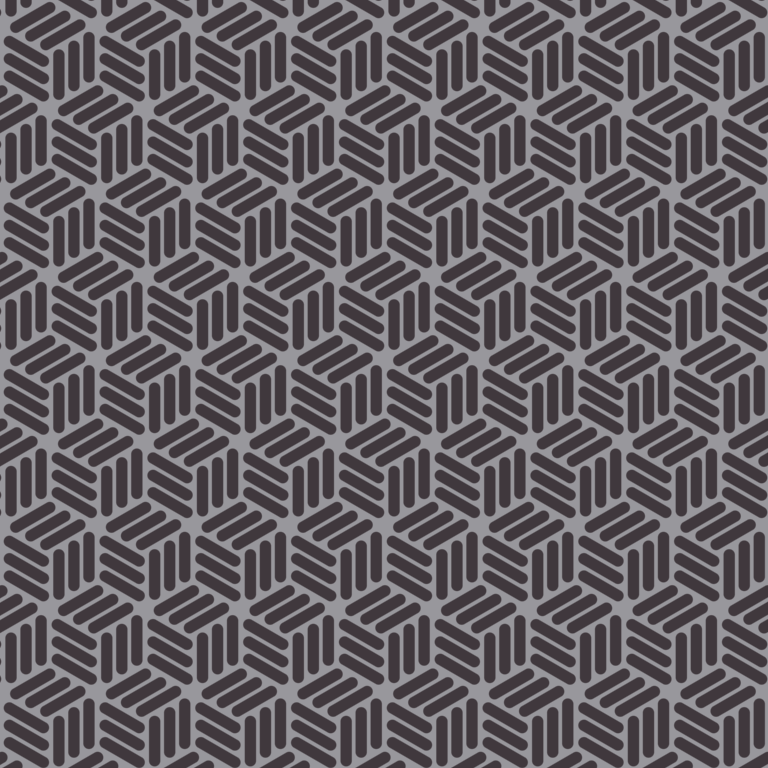
Give the GLSL for this pattern, as a Shadertoy shader.

```glsl
// Tumbling-block weave: hexagonal cells, each a cube of three faces, and each
// face hatched with three round-ended bars. One sheared face of capsules is
// turned in steps of 120 degrees and repeated on a staggered lattice.

#define REPEATS 8.02                  // cells across the canvas
#define ROW_STEP 0.870                // row height, in cell widths
#define ANCHOR vec2(0.5007, 0.6048)   // centre of one cell, in canvas units
#define BAR_RADIUS 0.059
#define BAR_HALF_LENGTH 0.205         // to the centre of the round end
#define BAR_SPACING 0.157
#define FACE_OFFSET 0.287             // cell centre to face centre
#define FACE_ANGLE -0.466             // bearing of the upright face
#define EDGE_SOFTNESS 0.9             // half width of the smoothed edge
#define BAR_COLOR vec3(0.250, 0.220, 0.240)
#define GROUND_COLOR vec3(0.597, 0.592, 0.610)

const float THIRD_TURN = 2.0943951;
const float SHEAR = 0.57735;          // tan(30 degrees)

float uprightCapsule(vec2 p) {
    p.y -= clamp(p.y, -BAR_HALF_LENGTH, BAR_HALF_LENGTH);
    return length(p) - BAR_RADIUS;
}

// Three upright bars, stepped along the slanted edge of a face
float hatchedFace(vec2 p) {
    float bar = clamp(round(p.x / BAR_SPACING), -1.0, 1.0);
    return uprightCapsule(p - bar * BAR_SPACING * vec2(1.0, SHEAR));
}

// Three copies of the face around the cell centre
float cube(vec2 p) {
    vec2 faceCentre = FACE_OFFSET * vec2(cos(FACE_ANGLE), sin(FACE_ANGLE));
    float c = cos(THIRD_TURN), s = sin(THIRD_TURN);
    mat2 turn = mat2(c, s, -s, c);
    float d = 1e3;
    for (int face = 0; face < 3; face++) {
        d = min(d, hatchedFace(p - faceCentre));
        p = turn * p;
    }
    return d;
}

// Staggered rows; neighbouring rows overlap, so test three of them
float cubeLattice(vec2 p) {
    float nearestRow = round(p.y / ROW_STEP);
    float d = 1e3;
    for (int i = -1; i <= 1; i++) {
        float row = nearestRow + float(i);
        float x = p.x - 0.5 * mod(row, 2.0);
        d = min(d, cube(vec2(x - round(x), p.y - row * ROW_STEP)));
    }
    return d;
}

void mainImage(out vec4 fragColor, in vec2 fragCoord) {
    vec2 p = (fragCoord / iResolution.y - ANCHOR) * REPEATS;
    float edge = EDGE_SOFTNESS * REPEATS / iResolution.y;
    float ground = smoothstep(-edge, edge, cubeLattice(p));
    fragColor = vec4(mix(BAR_COLOR, GROUND_COLOR, ground), 1.0);
}
```
